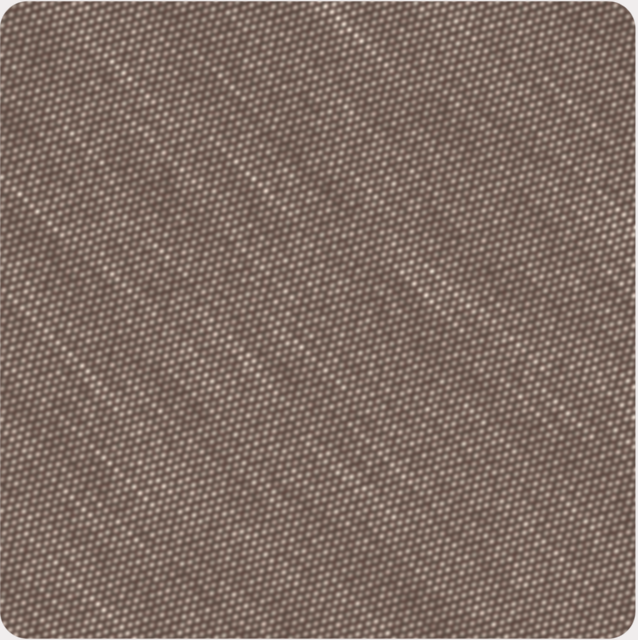
Give the GLSL for this texture, as a Shadertoy shader.

```glsl
// Brown woven cloth: slanted lattice of oval stitches with pale diagonal slubs, on a rounded swatch.

vec2 hash2(vec2 p) {
    vec3 q = fract(p.xyx * vec3(0.1031, 0.1030, 0.0973));
    q += dot(q, q.yzx + 33.33);
    return fract((q.xx + q.yz) * q.zy);
}

// Gradient noise, roughly -0.7 to 0.7
float gradientNoise(vec2 p) {
    vec2 i = floor(p), f = fract(p);
    vec2 w = f * f * f * (f * (f * 6.0 - 15.0) + 10.0);
    float corner[4];
    for (int k = 0; k < 4; k++) {
        vec2 o = vec2(k & 1, k >> 1);
        corner[k] = dot(hash2(i + o) * 2.0 - 1.0, f - o);
    }
    return mix(mix(corner[0], corner[1], w.x), mix(corner[2], corner[3], w.x), w.y);
}

float roundedBox(vec2 p, vec2 halfSize, float radius) {
    vec2 q = abs(p) - halfSize + radius;
    return length(max(q, 0.0)) + min(max(q.x, q.y), 0.0) - radius;
}

// Brightness of one stitch: threads run along cell.y, so slubs stretch that way
float stitchStrength(vec2 cell) {
    float slub = gradientNoise(vec2(cell.x * 0.73 + 40.0, cell.y * 0.05 + 20.0));
    float band = gradientNoise(vec2(cell.x * 0.13 + 90.0, cell.y * 0.02 + 60.0));
    float grain = hash2(cell + 200.0).x - 0.5;
    return 0.98 + 0.42 * slub + 0.6 * max(slub - 0.15, 0.0) + 0.2 * band + 0.32 * grain;
}

// Sum of soft ovals on the slanted, nearly hexagonal lattice
float weave(vec2 p) {
    mat2 lattice = mat2(0.0125, 0.00365, 0.00938, -0.00911);
    vec2 home = round(inverse(lattice) * p);
    float sum = 0.0;
    for (int y = -2; y <= 2; y++)
    for (int x = -2; x <= 2; x++) {
        vec2 cell = home + vec2(x, y);
        vec2 jitter = (hash2(cell + 300.0) - 0.5) * 0.0012;
        vec2 d = p - lattice * cell - jitter;
        // Lean each oval towards the upper right
        d = mat2(0.77, -0.64, 0.64, 0.77) * d / vec2(0.0036, 0.003);
        sum += stitchStrength(cell) * exp(-0.5 * dot(d, d));
    }
    return sum;
}

void mainImage(out vec4 fragColor, in vec2 fragCoord) {
    vec2 uv = fragCoord / iResolution.xy;
    vec2 p = fragCoord / iResolution.y;
    float pixel = 1.0 / iResolution.y;

    // Cloth from shadowed gaps to lit stitches
    vec3 cloth = mix(vec3(0.315, 0.24, 0.21), vec3(0.708, 0.642, 0.597), weave(p));
    // Faint red and olive fibre tint
    cloth += vec3(0.022, -0.012, -0.008) * gradientNoise(p * 110.0 + 50.0);

    // Rounded swatch on a pale ground
    float aspect = iResolution.x / iResolution.y;
    float edge = roundedBox((uv - vec2(0.498, 0.5)) * vec2(aspect, 1.0),
                            vec2(0.498 * aspect, 0.498), 0.043);
    float outside = smoothstep(-pixel, pixel, edge);
    fragColor = vec4(mix(cloth, vec3(0.94, 0.93, 0.93), outside), 1.0);
}
```
